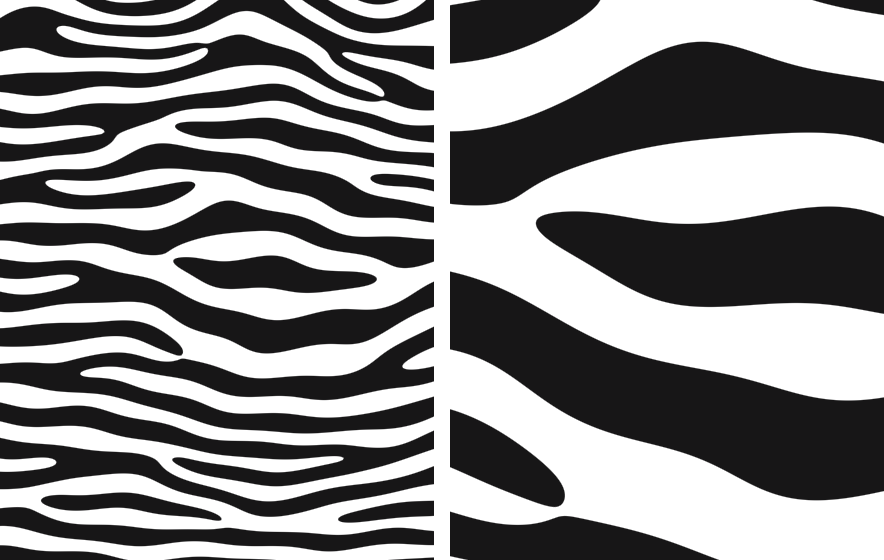
Left: the whole. Right: its middle third, enlarged.
Write a Shadertoy shader that draws this pattern.

```glsl
vec2 hash2(vec2 cell) {
    vec2 k = vec2(dot(cell, vec2(127.1, 311.7)), dot(cell, vec2(269.5, 183.3)));
    return fract(sin(k) * 43758.55);
}

vec2 complexMul(vec2 a, vec2 b) {
    return vec2(a.x * b.x - a.y * b.y, a.x * b.y + a.y * b.x);
}

float bell(float x, float width) {
    return exp(-x * x / (width * width));
}

// Vertical shift of the stripes: broad folds plus fine waviness
float fold(vec2 p) {
    float hill = 0.045 * bell(p.x - 0.42, 0.2) * bell(p.y - 0.76, 0.22);
    float valley = 0.1 * bell(p.x - 0.53, 0.25) * bell(p.y - 0.28, 0.23);
    float flank = 0.07 * smoothstep(0.48, 0.85, p.x) * bell(p.y - 0.85, 0.2);
    float arcs = 0.05 * cos(15.0 * (p.x - 0.24)) * smoothstep(0.85, 1.05, p.y);
    float ripple = 0.006 * sin(19.0 * p.x + 11.0 * p.y + 1.5 * sin(9.0 * p.y))
                 + 0.003 * sin(37.0 * p.x - 23.0 * p.y + 2.0);
    return hill - valley - flank - arcs + ripple;
}

// Stripe wave as a complex number; each fork adds or ends one stripe
vec2 stripeWave(vec2 p) {
    float phase = 6.28318 * 15.5 * (p.y - fold(p));
    vec2 wave = vec2(cos(phase), sin(phase));
    for (int row = 0; row < 7; row++) {
        for (int col = 0; col < 3; col++) {
            vec2 cell = vec2(col, row);
            vec2 center = (cell + 0.5 + 0.65 * (hash2(cell + 3.0) - 0.5)) * vec2(0.26, 0.143);
            float turn = (row + col) % 2 == 0 ? 1.0 : -1.0;
            vec2 d = (p - center) * vec2(1.0, 1.7 * turn);
            wave = complexMul(wave, d * inversesqrt(dot(d, d) + 0.00015));
        }
    }
    return wave;
}

void mainImage(out vec4 fragColor, in vec2 fragCoord) {
    vec2 p = fragCoord / iResolution.y;

    // Swelling and thinning of the stripes
    float swell = 0.17 * sin(15.0 * p.x + 24.0 * p.y + 2.0 * sin(8.0 * p.x))
                + 0.12 * sin(29.0 * p.x - 41.0 * p.y);
    float field = stripeWave(p).y - 0.08 + swell;

    // Edge about one pixel wide
    float slope = length(vec2(dFdx(field), dFdy(field)));
    float white = clamp(field / max(1.2 * slope, 1e-4) + 0.5, 0.0, 1.0);

    vec3 charcoal = vec3(0.09, 0.086, 0.09);
    fragColor = vec4(mix(charcoal, vec3(1.0), white), 1.0);
}
```
